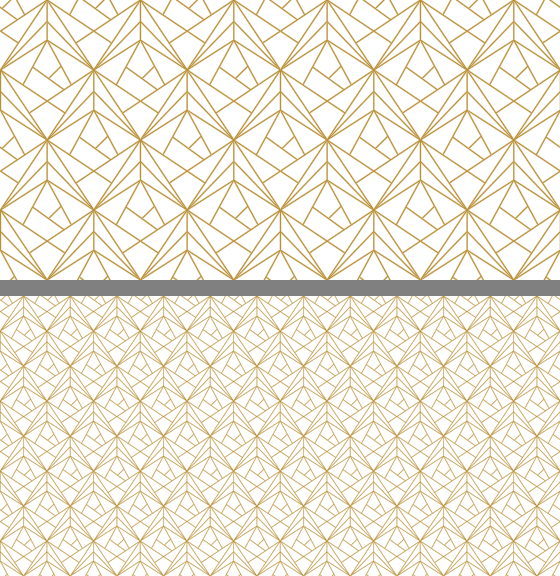
Top: one tile. Bottom: repeated 2 by 2.
Write a Shadertoy shader that draws this pattern.

```glsl
const vec2 CELLS = vec2(6.0, 2.0);      // repeats across and down
const vec2 CELL_SIZE = vec2(1.0, 1.5);  // one cell, in cell widths
const float LINE_WIDTH = 0.0142;
const vec3 PAPER = vec3(1.0);
const vec3 GOLD = vec3(0.72, 0.55, 0.19);

float segmentDistance(vec2 p, vec2 a, vec2 b) {
    vec2 pa = p - a, ba = b - a;
    return length(pa - ba * clamp(dot(pa, ba) / dot(ba, ba), 0.0, 1.0));
}

// Rhombus motif hanging from its apex at the origin, y pointing down
float motifDistance(vec2 p) {
    vec2 q = vec2(abs(p.x), p.y);
    vec2 apex = vec2(0.0);
    vec2 corner = vec2(0.5, 0.75);
    vec2 fanTip = vec2(0.0, 0.23);
    vec2 kiteTip = vec2(0.0, 0.43);
    vec2 crossing = vec2(0.0, 1.0833);
    vec2 foot = vec2(0.1923, 1.2115);
    vec2 kiteEnd = vec2(0.26, 0.91);

    // Central stem and the rays meeting at the side corners
    float d = segmentDistance(q, apex, kiteTip);
    d = min(d, segmentDistance(q, apex, corner));
    d = min(d, segmentDistance(q, fanTip, corner));
    d = min(d, segmentDistance(q, kiteTip, corner));

    // Crossed altitudes of the rhombus, folded about the stem
    d = min(d, segmentDistance(q, corner, crossing));
    d = min(d, segmentDistance(q, crossing, foot));

    // Kite sides and its two asymmetric inner struts
    d = min(d, segmentDistance(q, kiteTip, kiteEnd));
    d = min(d, segmentDistance(p, vec2(-0.156, 0.718), vec2(0.182, 0.962)));
    d = min(d, segmentDistance(p, vec2(0.151, 0.709), vec2(0.016, 0.842)));
    return d;
}

// Wraps a point into a cell whose apex is at the middle of its top edge
vec2 wrapToCell(vec2 p, vec2 size) {
    return mod(p, size) - vec2(0.5 * size.x, 0.0);
}

float latticeDistance(vec2 p, vec2 size) {
    float evenRows = motifDistance(wrapToCell(p, size));
    float oddRows = motifDistance(wrapToCell(p - 0.5 * size, size));
    return min(evenRows, oddRows);
}

float lineCoverage(float d, float width, float pixel) {
    return smoothstep(-0.8 * pixel, 0.8 * pixel, 0.5 * width - d);
}

void mainImage(out vec4 fragColor, in vec2 fragCoord) {
    vec2 uv = fragCoord / iResolution.xy;
    vec2 extent = CELLS * CELL_SIZE;
    vec2 p = vec2(uv.x, 1.0 - uv.y) * extent - vec2(0.005, 0.0);
    float pixel = extent.y / iResolution.y;

    float ink = lineCoverage(latticeDistance(p, CELL_SIZE), LINE_WIDTH, pixel);
    fragColor = vec4(mix(PAPER, GOLD, ink), 1.0);
}
```
